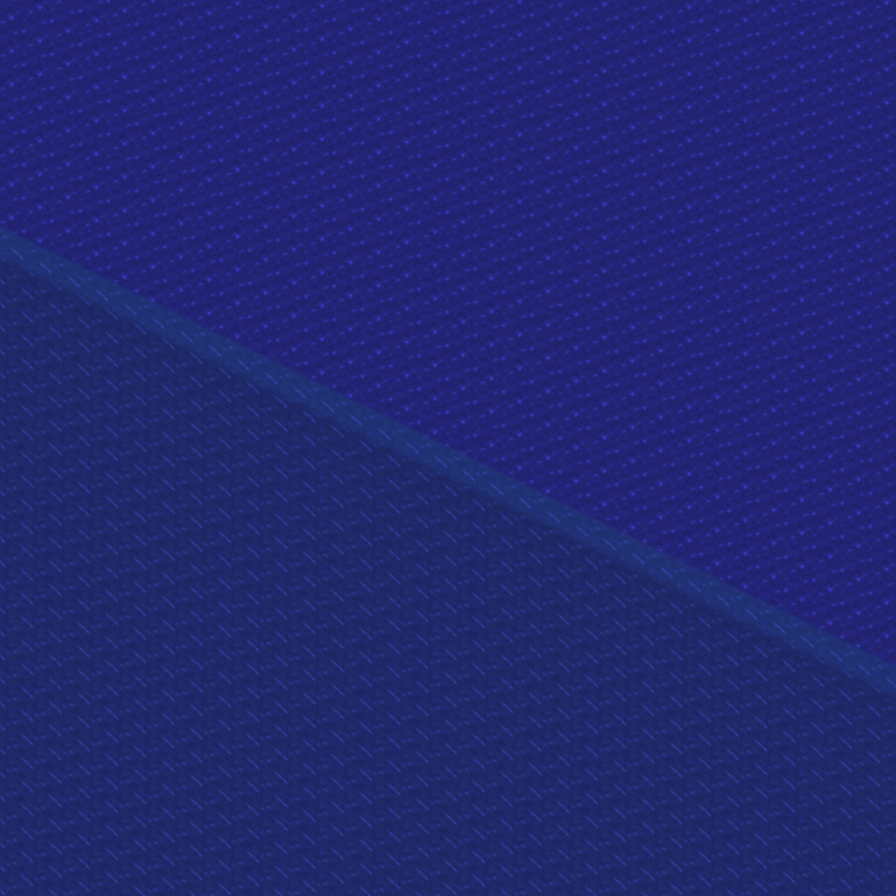
Give the GLSL for this texture, as a three.js fragment shader.

```glsl
varying vec2 vUv;

const float TAU = 6.2831853;

float hash(vec2 p) {
  return fract(sin(dot(p, vec2(127.1, 311.7))) * 43758.5453);
}

// Value noise that tiles once per unit cell
float tiledNoise(vec2 q, vec2 count) {
  vec2 p = q * count;
  vec2 i = floor(p);
  vec2 f = fract(p);
  f = f * f * (3.0 - 2.0 * f);
  float low = mix(hash(mod(i, count)), hash(mod(i + vec2(1.0, 0.0), count)), f.x);
  float high = mix(hash(mod(i + vec2(0.0, 1.0), count)), hash(mod(i + 1.0, count)), f.x);
  return mix(low, high, f.y);
}

// Cell coordinates on a slanted lattice with a cell centred on the anchor
vec2 slantedCell(vec2 p, vec2 anchor, vec2 period, float slope) {
  vec2 d = p - anchor;
  return vec2(d.x, d.y - slope * d.x) / period;
}

// Soft elliptical fleck, tilted from the lattice and repeated in every cell
float fleck(vec2 q, vec2 centre, vec2 period, vec2 radius, float tilt) {
  vec2 d = (fract(q - centre + 0.5) - 0.5) * period;
  d.y -= tilt * d.x;
  d /= radius;
  return exp(-dot(d, d));
}

// Small faint specks, scattered alike in every cell
float specks(vec2 q, vec2 period, vec2 radius, float seed, float tilt) {
  float sum = 0.0;
  for (int i = 0; i < 9; i++) {
    float k = float(i) + seed;
    vec2 centre = vec2(hash(vec2(k, 1.3)), hash(vec2(k, 7.9)));
    float strength = mix(-0.5, 1.0, hash(vec2(k, 4.1)));
    sum += strength * fleck(q, centre, period, radius, tilt);
  }
  return sum;
}

// Fine dashed weave above the band
vec3 upperCloth(vec2 p, vec3 base, vec3 thread) {
  vec2 period = vec2(0.0315, 0.0372);
  vec2 q = slantedCell(p, vec2(0.517, 0.641), period, 0.36);
  float light = 0.85 * fleck(q, vec2(0.0), period, vec2(0.0022, 0.0019), -0.3);
  light += 0.50 * fleck(q, vec2(-0.30, -0.04), period, vec2(0.0025, 0.0014), -0.2);
  light += 0.65 * fleck(q, vec2(0.42, 0.46), period, vec2(0.0022, 0.0018), -0.3);
  light += 0.45 * fleck(q, vec2(0.14, 0.51), period, vec2(0.0027, 0.0014), -0.1);
  light += 0.35 * fleck(q, vec2(0.24, 0.06), period, vec2(0.0020, 0.0015), -0.3);
  light += 0.23 * specks(q, period, vec2(0.0020, 0.0014), 3.0, -0.3);
  light += 0.18 * (tiledNoise(q, vec2(11.0, 13.0)) - 0.5);
  light += 0.025 * cos(2.0 * TAU * q.y);
  return base + (thread - base) * light;
}

// Falling strokes shared by the lower cloth and the band
vec3 lowerCloth(vec2 p, vec2 anchor, float slope, vec3 base, vec3 thread) {
  vec2 period = vec2(0.0315, 0.0262);
  vec2 q = slantedCell(p, anchor, period, slope);
  float light = 0.72 * fleck(q, vec2(0.0), period, vec2(0.0046, 0.0016), -0.22);
  light += 0.60 * fleck(q, vec2(0.22, -0.12), period, vec2(0.0024, 0.0017), -0.2);
  light += 0.50 * fleck(q, vec2(-0.36, 0.42), period, vec2(0.0028, 0.0015), 0.2);
  light += 0.35 * fleck(q, vec2(0.42, 0.22), period, vec2(0.0021, 0.0015), 0.3);
  light += 0.22 * specks(q, period, vec2(0.0021, 0.0014), 21.0, 0.1);
  light += 0.18 * (tiledNoise(q, vec2(11.0, 9.0)) - 0.5);
  return base + (thread - base) * light;
}

void main() {
  vec2 p = vUv;
  float bandSlope = -0.491;
  float bandTop = 0.747;
  float bandWidth = 0.034;
  float depth = bandTop + bandSlope * p.x - p.y;

  vec3 upper = upperCloth(p, vec3(0.134, 0.138, 0.455), vec3(0.245, 0.260, 0.860));
  vec3 lower = lowerCloth(p, vec2(0.4375, 0.488), -0.52,
                          vec3(0.122, 0.158, 0.408), vec3(0.198, 0.278, 0.710));
  vec3 band = lowerCloth(p, vec2(0.4896, 0.487), bandSlope,
                         vec3(0.126, 0.190, 0.455), vec3(0.200, 0.305, 0.740));

  // Shade just under the band
  float under = max(depth - bandWidth, 0.0);
  lower *= 1.0 - 0.03 * exp(-under / 0.018);

  // Layer the three regions across the diagonal
  vec3 colour = mix(upper, band, smoothstep(-0.003, 0.003, depth));
  colour = mix(colour, lower, smoothstep(-0.008, 0.006, depth - bandWidth));
  gl_FragColor = vec4(colour, 1.0);
}
```
